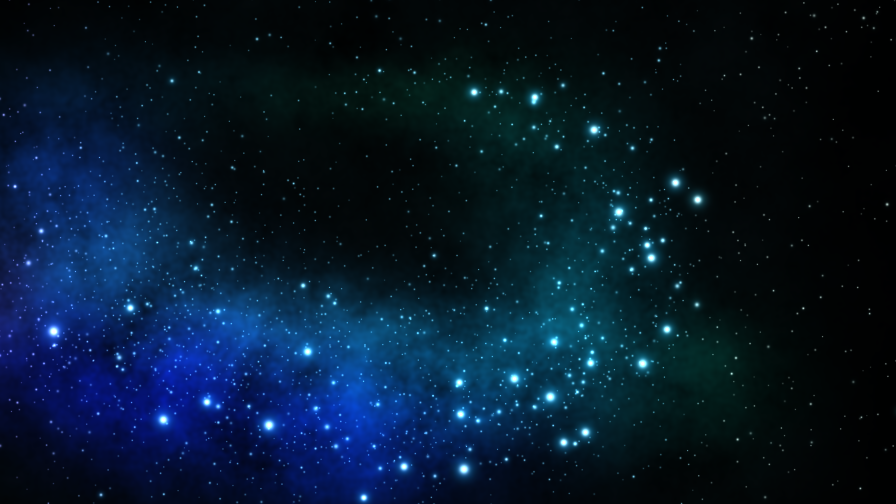
Reproduce this background procedurally as a WebGL 1 fragment shader.

```glsl
precision highp float;
uniform vec2 u_resolution;

#define RING_CENTER vec2(0.76, 0.48)
#define RING_RADII vec2(0.54, 0.38)
#define RING_WIDTH 0.20
#define HOLE_CENTER vec2(0.70, 0.62)
#define HOLE_RADII vec2(0.31, 0.16)
#define HOLE_DEPTH 0.80
#define CLOUD_SCALE 5.0
#define CLOUD_CONTRAST 0.85
#define GRAIN 0.22
#define HALO_SIZE 2.5
#define HALO_GAIN 0.42
#define SKY_COLOR vec3(0.008, 0.022, 0.026)

vec3 hash3(vec2 p) {
  vec3 q = fract(p.xyx * vec3(0.1031, 0.1030, 0.0973));
  q += dot(q, q.yxz + 33.33);
  return fract((q.xxy + q.yzz) * q.zyx);
}

// Gradient noise, roughly -0.7 to 0.7
float cornerSlope(vec2 cell, vec2 offset) {
  return dot(hash3(cell).xy * 2.0 - 1.0, offset);
}

float gradientNoise(vec2 p) {
  vec2 i = floor(p), f = fract(p);
  vec2 u = f * f * f * (f * (f * 6.0 - 15.0) + 10.0);
  vec2 e = vec2(1.0, 0.0);
  float low = mix(cornerSlope(i, f), cornerSlope(i + e.xy, f - e.xy), u.x);
  float high = mix(cornerSlope(i + e.yx, f - e.yx), cornerSlope(i + e.xx, f - e.xx), u.x);
  return mix(low, high, u.y);
}

float fbm(vec2 p) {
  float sum = 0.0, gain = 1.0;
  for (int i = 0; i < 5; i++) {
    sum += gain * gradientNoise(p);
    p = mat2(1.6, 1.2, -1.2, 1.6) * p + 7.3;
    gain *= 0.55;
  }
  return sum;
}

float blob(vec2 p, vec2 center, vec2 radii) {
  vec2 q = (p - center) / radii;
  return exp(-dot(q, q));
}

// Overlapping coloured clouds around the dark hollow
vec3 nebula(vec2 p) {
  float cloud = fbm(p * CLOUD_SCALE + 3.0);
  vec2 w = p + 0.05 * vec2(cloud, fbm(p * CLOUD_SCALE + 19.0));
  vec3 c = vec3(0.020, 0.11, 0.34) * blob(w, vec2(0.13, 0.64), vec2(0.17, 0.18));
  c += vec3(0.035, 0.18, 0.30) * blob(w, vec2(0.26, 0.47), vec2(0.26, 0.14));
  c += vec3(0.010, 0.04, 0.44) * blob(w, vec2(0.29, 0.25), vec2(0.27, 0.14));
  c += vec3(0.005, 0.07, 0.40) * blob(w, vec2(0.67, 0.13), vec2(0.30, 0.14));
  c += vec3(0.030, 0.18, 0.26) * blob(w, vec2(0.56, 0.36), vec2(0.24, 0.10));
  c += vec3(0.020, 0.25, 0.35) * blob(w, vec2(0.94, 0.27), vec2(0.28, 0.13));
  c += vec3(0.010, 0.17, 0.21) * blob(w, vec2(1.16, 0.46), vec2(0.15, 0.20));
  c += vec3(0.005, 0.12, 0.12) * blob(w, vec2(1.02, 0.70), vec2(0.20, 0.12));
  c += vec3(0.005, 0.09, 0.06) * blob(w, vec2(0.78, 0.81), vec2(0.28, 0.08));
  c += vec3(0.000, 0.08, 0.06) * blob(w, vec2(1.40, 0.25), vec2(0.18, 0.13));
  c += vec3(0.060, 0.03, 0.17) * blob(w, vec2(0.00, 0.42), vec2(0.10, 0.14));
  c += vec3(0.005, 0.05, 0.07) * blob(w, vec2(0.27, 0.83), vec2(0.28, 0.10));
  c *= 1.0 - HOLE_DEPTH * blob(w, HOLE_CENTER, HOLE_RADII);
  float grain = gradientNoise(p * 75.0) + gradientNoise(p * 33.0);
  return (c + SKY_COLOR) * max(0.15, 1.0 + CLOUD_CONTRAST * cloud + GRAIN * grain);
}

// Star populations: everywhere, along the ring, and in the left field
vec3 population(vec2 p) {
  vec2 q = (p - RING_CENTER) / RING_RADII;
  float d = (length(q) - 0.95) / RING_WIDTH;
  float ring = exp(-d * d) * smoothstep(-0.9, 0.4, q.x - 0.5 * q.y);
  ring += 0.6 * blob(p, vec2(1.06, 0.36), vec2(0.18, 0.13));
  float field = blob(p, vec2(0.20, 0.44), vec2(0.30, 0.24));
  field += 0.7 * blob(p, vec2(0.62, 0.30), vec2(0.34, 0.18));
  return vec3(1.0, ring, field);
}

vec3 starTint(float x) {
  vec3 tint = mix(vec3(0.50, 0.48, 1.0), vec3(0.28, 0.78, 0.96), smoothstep(0.0, 0.3, x));
  return mix(tint, vec3(0.72, 0.86, 0.82), smoothstep(1.30, 1.45, x));
}

// One jittered star per cell, kept according to the local population
vec3 starLayer(vec2 p, float cells, float size, vec3 weights, float halo) {
  vec2 home = floor(p * cells);
  vec3 light = vec3(0.0);
  for (int y = -1; y <= 1; y++) {
    for (int x = -1; x <= 1; x++) {
      vec2 cell = home + vec2(float(x), float(y));
      vec3 h = hash3(cell + cells * 1.7 + 11.0);
      vec3 h2 = hash3(cell + cells * 3.1 + 47.0);
      vec2 star = (cell + h.xy) / cells;
      float keep = step(h.z, dot(weights, population(star)));
      float radius = size * mix(0.65, 1.1, h2.x);
      float r = length(p - star) / radius;
      vec3 tint = starTint(star.x);
      float core = exp(-r * r) * mix(0.35, 1.15, max(h2.y, halo));
      float glow = halo * HALO_GAIN * exp(-r * r / (HALO_SIZE * HALO_SIZE));
      light += keep * (mix(tint, vec3(1.0), 0.25 + 0.6 * halo) * core
             + tint * vec3(0.35, 0.9, 1.0) * glow);
    }
  }
  return light;
}

void main() {
  vec2 p = gl_FragCoord.xy / u_resolution.y;
  float width = u_resolution.x / u_resolution.y;
  vec3 color = nebula(p);
  color *= 1.0 - 0.8 * smoothstep(width - 0.35, width, p.x);
  color *= 1.0 - 0.6 * blob(p, vec2(0.0, 1.0), vec2(0.35, 0.25));

  // From fine dust to glowing giants
  color += 0.55 * starLayer(p, 70.0, 0.0019, vec3(0.10, 0.22, 0.38), 0.0);
  color += 0.80 * starLayer(p, 36.0, 0.0026, vec3(0.06, 0.30, 0.28), 0.1);
  color += starLayer(p, 22.0, 0.0040, vec3(0.006, 0.32, 0.13), 0.5);
  color += starLayer(p, 14.0, 0.0074, vec3(0.0, 0.42, 0.07), 1.0);
  gl_FragColor = vec4(min(color, 1.0), 1.0);
}
```
